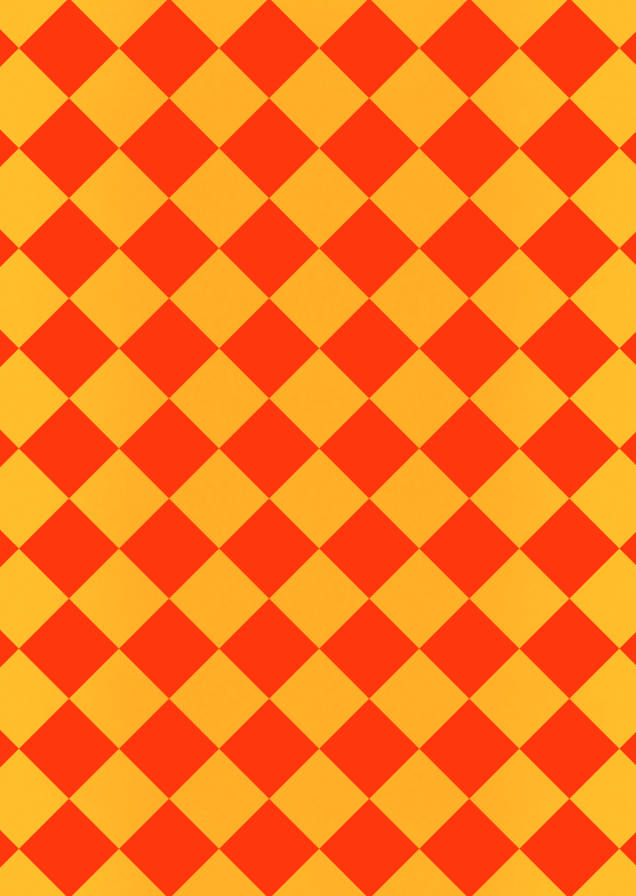
Reproduce this pattern procedurally as a Shadertoy shader.

```glsl
// Red and amber diamond checker with faintly worn, brighter amber toward the borders.

const float PERIOD = 0.1117;                  // diamond width and height, canvas height = 1
const vec2 CENTRE_SHIFT = vec2(0.0013, -0.0005);
const vec3 RED = vec3(1.0, 0.216, 0.052);
const vec3 AMBER = vec3(1.0, 0.682, 0.155);
const vec3 AMBER_LIGHT = vec3(1.0, 0.745, 0.172);
const float EDGE_SOFTNESS = 0.0008;           // half-width of the blended edge
const float BLOTCH_SCALE = 11.0;
const float BLOTCH_AMOUNT = 0.4;
const float GRAIN_SCALE = 300.0;
const float GRAIN_AMOUNT = 0.014;

float hash(vec2 p) {
    vec3 q = fract(vec3(p.xyx) * 0.1031);
    q += dot(q, q.yzx + 33.33);
    return fract((q.x + q.y) * q.z);
}

float valueNoise(vec2 p) {
    vec2 cell = floor(p);
    vec2 f = fract(p);
    f = f * f * (3.0 - 2.0 * f);
    float low = mix(hash(cell), hash(cell + vec2(1.0, 0.0)), f.x);
    float high = mix(hash(cell + vec2(0.0, 1.0)), hash(cell + 1.0), f.x);
    return mix(low, high, f.y);
}

float fbm(vec2 p) {
    float sum = 0.0;
    float weight = 0.5;
    for (int octave = 0; octave < 4; octave++) {
        sum += weight * valueNoise(p);
        p = p * 2.03 + 17.0;
        weight *= 0.5;
    }
    return sum;
}

// Signed distance to the nearest red diamond; neighbours touch at their tips.
float diamondDistance(vec2 p) {
    vec2 lattice = p / PERIOD + vec2(0.5, 0.0);
    vec2 local = abs(fract(lattice + 0.5) - 0.5);
    return (local.x + local.y - 0.5) * PERIOD * sqrt(0.5);
}

void mainImage(out vec4 fragColor, in vec2 fragCoord) {
    vec2 uv = fragCoord / iResolution.xy;
    vec2 p = (fragCoord - 0.5 * iResolution.xy) / iResolution.y;
    vec2 paper = p + 3.0;                     // keeps the hash input positive

    // Uneven fading, strongest at the left and right borders
    vec2 border = abs(uv - 0.5) * 2.0;
    float fade = smoothstep(0.4, 1.0, border.x) + 0.3 * smoothstep(0.7, 1.0, border.y);
    fade += BLOTCH_AMOUNT * (fbm(paper * BLOTCH_SCALE) - 0.45);
    vec3 amber = mix(AMBER, AMBER_LIGHT, clamp(fade, 0.0, 1.0));

    // Fine paper grain shows only in the amber
    float grain = valueNoise(paper * GRAIN_SCALE) - 0.5;
    amber += GRAIN_AMOUNT * grain * vec3(0.3, 1.0, 0.8);

    float blur = max(EDGE_SOFTNESS, 0.7 / iResolution.y);
    float ground = smoothstep(-blur, blur, diamondDistance(p - CENTRE_SHIFT));
    fragColor = vec4(mix(RED, amber, ground), 1.0);
}
```
